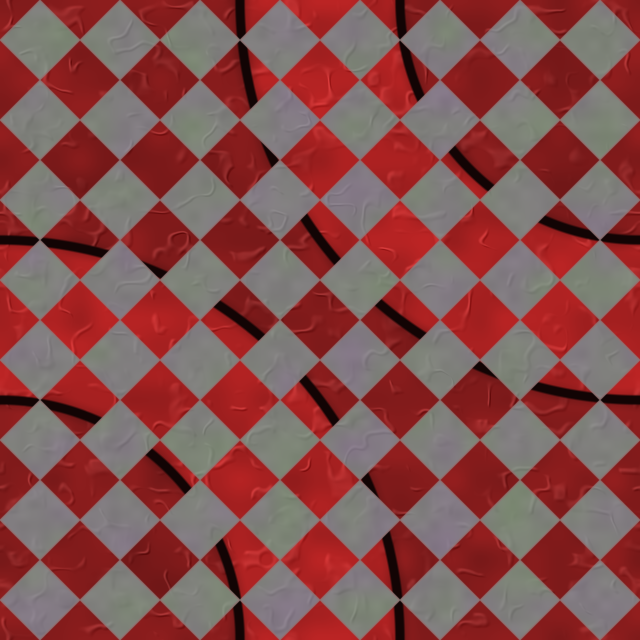
Give the GLSL for this pattern, as a three.js fragment shader.

```glsl
// Harlequin check: 8 by 8 grey diamonds over embossed red leather, with dark
// quarter arcs around two opposite corners running beneath the grey diamonds.
// Diamonds and arcs are distance functions; the relief is wrapping value noise.
varying vec2 vUv;

const float REPEATS = 8.0;
const float ARC_MIDDLE = 0.5;
const float ARC_SPREAD = 0.125;
const float ARC_HALF_WIDTH = 0.0072;

const vec3 GREY = vec3(0.50, 0.495, 0.49);
const vec3 DARK_RED = vec3(0.51, 0.105, 0.105);
const vec3 BRIGHT_RED = vec3(0.65, 0.125, 0.125);
const vec3 RIM_PINK = vec3(0.58, 0.45, 0.45);
const vec3 ARC_BLACK = vec3(0.07, 0.015, 0.015);

float hash(vec2 p) {
  vec3 q = fract(p.xyx * 0.1031);
  q += dot(q, q.yzx + 33.33);
  return fract((q.x + q.y) * q.z);
}

// Value noise that wraps after a whole number of cells
float noise(vec2 uv, float period, float seed) {
  vec2 p = uv * period;
  vec2 cell = floor(p);
  vec2 f = fract(p);
  f = f * f * (3.0 - 2.0 * f);
  vec2 a = mod(cell, period) + seed;
  vec2 b = mod(cell + 1.0, period) + seed;
  float low = mix(hash(a), hash(vec2(b.x, a.y)), f.x);
  float high = mix(hash(vec2(a.x, b.y)), hash(b), f.x);
  return mix(low, high, f.y);
}

// Broken, wandering creases
float creases(vec2 uv) {
  vec2 warp = vec2(noise(uv, 40.0, 11.0), noise(uv, 40.0, 57.0)) - 0.5;
  float n = noise(uv + warp * 0.022, 32.0, 5.0);
  float ridge = 1.0 - smoothstep(0.0, 0.14, abs(n - 0.5));
  return ridge * smoothstep(0.35, 0.7, noise(uv, 48.0, 83.0));
}

// Slope of the creases towards a light at the upper left
float emboss(vec2 uv) {
  vec2 toLight = vec2(-0.0012, 0.0012);
  return creases(uv - toLight) - creases(uv + toLight);
}

// Signed distance to the diamond in each cell, negative inside
float diamond(vec2 uv, float repeats) {
  vec2 p = abs(fract(uv * repeats) - 0.5);
  return (p.x + p.y - 0.5) * 0.7071 / repeats;
}

// Signed distance to the band between the two arcs, negative inside
float arcBand(vec2 uv, float middle, float spread) {
  float radius = min(length(uv), length(1.0 - uv));
  return abs(radius - middle) - spread;
}

vec3 leather(vec2 uv, float band, float relief, float crease) {
  vec2 tile = mod(floor(uv * REPEATS + 0.5), REPEATS);
  vec3 color = mix(BRIGHT_RED, DARK_RED, smoothstep(-0.004, 0.004, band));
  color *= 0.95 + 0.10 * hash(tile + 29.0);
  color *= 0.90 + 0.20 * noise(uv, 24.0, 41.0);
  color += vec3(0.10, 0.09, 0.09) * crease * 0.55;
  color += vec3(0.13, 0.08, 0.08) * relief;
  float line = 1.0 - smoothstep(-0.0022, 0.0022, abs(band) - ARC_HALF_WIDTH);
  float shade = 1.0 - smoothstep(0.0, 0.022, abs(band));
  return mix(color * (1.0 - 0.18 * shade), ARC_BLACK, line);
}

// Grey with a faint green to violet sheen
vec3 stone(vec2 uv, float relief) {
  vec2 tile = mod(floor(uv * REPEATS), REPEATS);
  float sheen = 0.5 * hash(tile + 71.0) + noise(uv, 20.0, 19.0) - 0.75;
  vec3 color = GREY + sheen * vec3(0.025, -0.05, 0.06);
  color += 0.035 * (noise(uv, 56.0, 37.0) - 0.5);
  return color + 0.045 * relief;
}

void main() {
  vec2 uv = vUv;
  float edge = diamond(uv, REPEATS);
  float band = arcBand(uv, ARC_MIDDLE, ARC_SPREAD);
  float relief = emboss(uv);

  // Grey diamonds laid over the red ground
  vec3 red = leather(uv, band, relief, creases(uv));
  vec3 color = mix(stone(uv, relief), red, smoothstep(-0.0020, 0.0022, edge));

  // Thin pink rim along the diamond outlines
  float rim = 1.0 - smoothstep(0.0004, 0.0022, abs(edge + 0.0008));
  color = mix(color, RIM_PINK, 0.65 * rim);

  gl_FragColor = vec4(color, 1.0);
}
```
